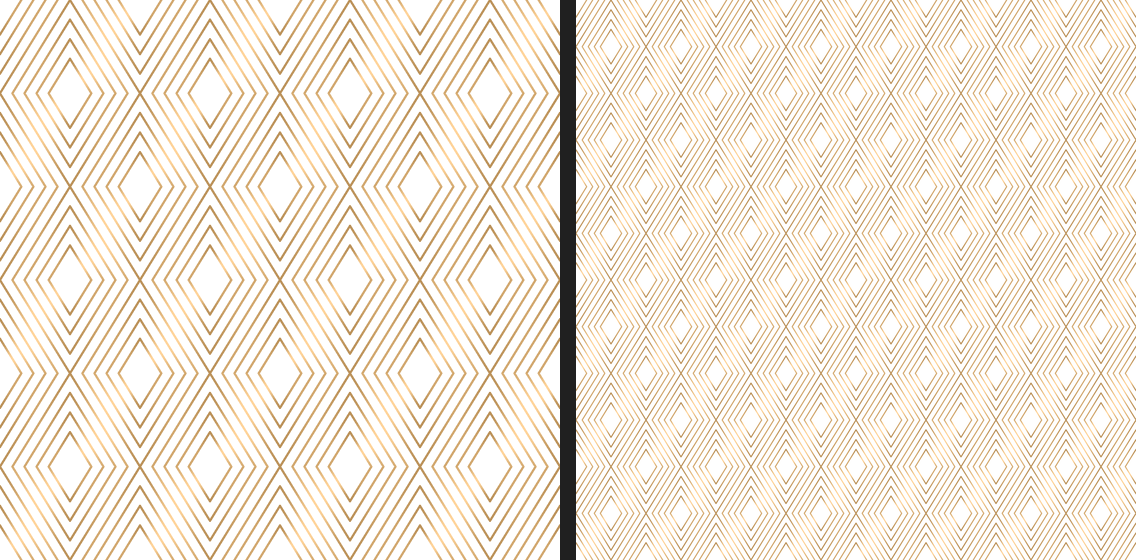
Left: one tile. Right: repeated 2 by 2.
Give the GLSL for this pattern, as a WebGL 1 fragment shader.

```glsl
precision highp float;
// Nested gold diamond outlines on white, in a half-drop lattice.
// Each ring is the distance to one edge segment folded by symmetry;
// a metallic sheen brightens its upper right and lower left edges.

uniform vec2 u_resolution;

#define REPEATS vec2(4.0, 3.0)
#define RINGS 4
#define DIAMOND_SIZE vec2(0.10286, 0.16667) // half extents of the outer ring
#define RING_STEP 0.2097                    // shrink per ring
#define LINE_WIDTH 0.0039
#define SHEEN_CENTRE 0.60                   // 0 at the tip, 1 at the side
#define SHEEN_WIDTH 0.27
#define BACKGROUND vec3(1.0)
#define GOLD_DARK vec3(0.725, 0.555, 0.325)
#define GOLD_MID vec3(0.815, 0.645, 0.410)
#define GOLD_LIGHT vec3(1.0, 0.825, 0.590)

// Returns the distance to segment a-b, and the position along it.
vec2 segment(vec2 p, vec2 a, vec2 b) {
  vec2 ab = b - a;
  float t = clamp(dot(p - a, ab) / dot(ab, ab), 0.0, 1.0);
  return vec2(length(p - a - ab * t), t);
}

// Gold along an edge: dark tip, tan side, bright band on the lit edges.
vec3 goldColour(float along, float lit) {
  vec3 gold = mix(GOLD_DARK, GOLD_MID, smoothstep(0.05, 0.65, along));
  float band = (along - SHEEN_CENTRE) / SHEEN_WIDTH;
  return mix(gold, GOLD_LIGHT, lit * exp(-band * band));
}

// Paints the concentric rings of one lattice, centred in its cells.
vec3 paintDiamonds(vec3 colour, vec2 uv, vec2 offset, float pixel) {
  vec2 p = (fract(uv * REPEATS + offset) - 0.5) / REPEATS;
  vec2 folded = abs(p);
  float lit = step(0.0, p.x * p.y);
  for (int i = 0; i < RINGS; i++) {
    vec2 size = DIAMOND_SIZE * (1.0 - RING_STEP * float(i));
    vec2 edge = segment(folded, vec2(0.0, size.y), vec2(size.x, 0.0));
    float coverage = clamp(0.5 + (0.5 * LINE_WIDTH - edge.x) / pixel, 0.0, 1.0);
    colour = mix(colour, goldColour(edge.y, lit), coverage);
  }
  return colour;
}

void main() {
  vec2 uv = gl_FragCoord.xy / u_resolution;
  float pixel = 1.0 / min(u_resolution.x, u_resolution.y);
  vec3 colour = paintDiamonds(BACKGROUND, uv, vec2(0.0), pixel);
  colour = paintDiamonds(colour, uv, vec2(0.5), pixel);
  gl_FragColor = vec4(colour, 1.0);
}
```
